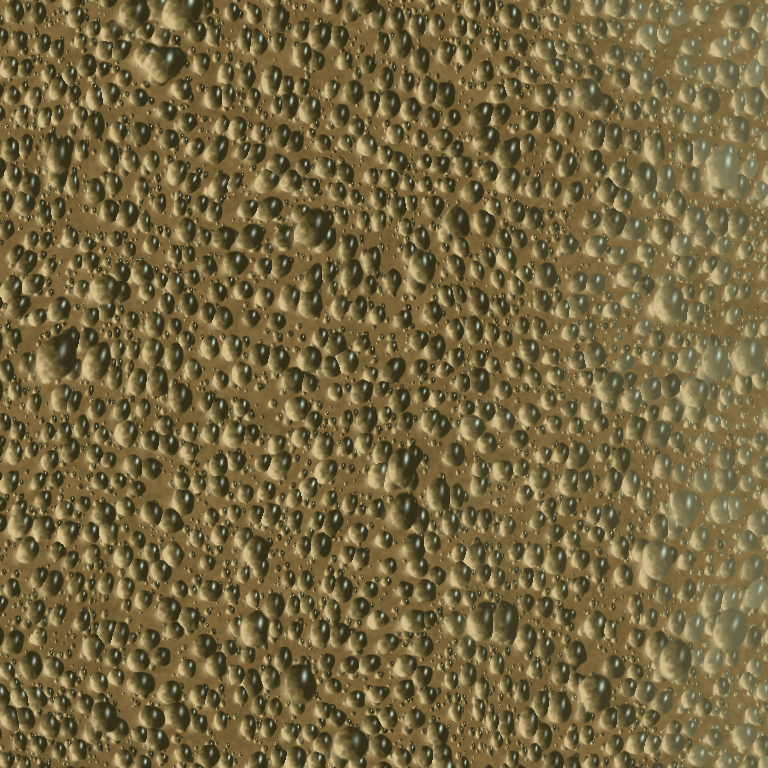
Reproduce this texture procedurally as a Shadertoy shader.

```glsl
// Condensation on a bronze surface: dense, slightly tall water drops of four sizes.
// Each size is a staggered, jittered grid; the nearest drop in it is shaded as a lens
// with a dark side, a cream caustic at lower left and a cool window glint.

const vec3 GROUND_DARK  = vec3(0.40, 0.32, 0.17);
const vec3 GROUND_LIGHT = vec3(0.56, 0.46, 0.27);
const vec3 DROP_DARK    = vec3(0.20, 0.18, 0.09);
const vec3 DROP_OLIVE   = vec3(0.46, 0.40, 0.23);
const vec3 CREAM        = vec3(0.88, 0.79, 0.58);
const vec3 HAZE         = vec3(0.58, 0.57, 0.43);
const vec3 GLINT        = vec3(0.76, 0.85, 0.78);
const vec2 CAUSTIC_DIR  = vec2(-0.86, -0.51);

vec2 hash22(vec2 p) {
    vec3 v = fract(vec3(p.xyx) * vec3(0.1031, 0.1030, 0.0973));
    v += dot(v, v.yzx + 33.33);
    return fract((v.xx + v.yz) * v.zy);
}

float valueNoise(vec2 p) {
    vec2 cell = floor(p), f = fract(p);
    f = f * f * (3.0 - 2.0 * f);
    float low  = mix(hash22(cell).x, hash22(cell + vec2(1, 0)).x, f.x);
    float high = mix(hash22(cell + vec2(0, 1)).x, hash22(cell + vec2(1, 1)).x, f.x);
    return mix(low, high, f.y);
}

mat2 rotation(float angle) {
    float c = cos(angle), s = sin(angle);
    return mat2(c, s, -s, c);
}

// Soft elliptical spot, 1 at its centre.
float spot(vec2 p, vec2 centre, vec2 size) {
    vec2 d = (p - centre) / size;
    return exp(-dot(d, d));
}

// Colour inside a drop; q is the position in units of its radius.
vec3 shadeDrop(vec2 q, vec2 tone, float grain, float haze) {
    float side = dot(q, CAUSTIC_DIR) + (grain - 0.5) * 0.55 + (tone.x - 0.5) * 0.5;
    vec3 color = mix(DROP_DARK, DROP_OLIVE, smoothstep(-0.35, 0.45, side));
    color = mix(color, HAZE, haze * (0.3 + 0.5 * tone.y));
    color = mix(color, CREAM, 0.9 * smoothstep(0.25, 0.95, side));
    vec2 glintAt = vec2(0.26, 0.36) + (tone - 0.5) * 0.2;
    float glint = spot(q, glintAt, vec2(0.15, 0.27)) * (0.55 + 0.6 * tone.y);
    return mix(color, GLINT, min(glint, 1.0));
}

// Lays one size class of drops over the base colour.
vec3 dropLayer(vec3 base, vec2 uv, float cells, float presence, vec2 radii,
               float seed, float grain, float haze) {
    vec2 p = uv * vec2(1.12, 0.92) * cells;
    float nearest = 9.0, nearestRadius = 1.0, spill = 0.0;
    vec2 nearestQ = vec2(9.0), nearestTone = vec2(0.5);

    for (int j = -1; j <= 1; j++)
    for (int i = -1; i <= 1; i++) {
        float row = floor(p.y) + float(j);
        float stagger = 0.5 * mod(row, 2.0);
        vec2 cell = vec2(floor(p.x - stagger) + float(i), row);
        vec2 place = hash22(cell + seed);
        vec2 kind = hash22(cell + seed + 71.7);
        if (kind.x > presence) continue;

        vec2 centre = cell + vec2(stagger, 0.0) + 0.5 + (place - 0.5) * 0.52;
        float radius = mix(radii.x, radii.y, kind.y * kind.y);
        vec2 q = (p - centre) / radius;
        float wobble = valueNoise(q * 1.3 + place * 40.0) - 0.5;
        float dist = length(q) * (1.0 + 0.28 * wobble);
        spill = max(spill, spot(q, CAUSTIC_DIR * 0.95, vec2(0.42, 0.5)));
        if (dist < nearest) {
            nearest = dist;
            nearestRadius = radius;
            nearestQ = q;
            nearestTone = hash22(cell + seed + 23.1);
        }
    }

    float pixel = cells / (iResolution.y * nearestRadius);
    float soft = max(0.10, pixel);
    float cover = 1.0 - smoothstep(1.0 - soft, 1.0 + soft, nearest);
    vec3 lit = mix(base, CREAM, 0.62 * spill);
    return mix(lit, shadeDrop(nearestQ, nearestTone, grain, haze), cover);
}

void mainImage(out vec4 fragColor, in vec2 fragCoord) {
    vec2 uv = fragCoord / iResolution.y;
    float grain = 0.6 * valueNoise(uv * 150.0) + 0.4 * valueNoise(uv * 290.0 + 9.0);
    float haze = smoothstep(0.55, 1.05, uv.x + 0.25 * (valueNoise(uv * 5.0) - 0.5));

    // Tilt and gently bend the grids so that their rows do not show.
    vec2 bend = vec2(valueNoise(uv * 7.0), valueNoise(uv * 7.0 + 31.0)) - 0.5;
    vec2 p = rotation(0.17) * uv + 0.03 * bend + 3.0;

    // Bare surface between the drops.
    float patches = valueNoise(uv * 22.0 + 5.0);
    vec3 color = mix(GROUND_DARK, GROUND_LIGHT, 0.65 * grain + 0.35 * patches);

    // Drops from tiny to large.
    color = dropLayer(color, p, 125.0, 0.28, vec2(0.20, 0.42), 11.0, grain, haze);
    color = dropLayer(color, p, 62.0, 0.50, vec2(0.24, 0.44), 37.0, grain, haze);
    color = dropLayer(color, p, 31.0, 0.94, vec2(0.33, 0.53), 53.0, grain, haze);
    color = dropLayer(color, p, 17.0, 0.12, vec2(0.32, 0.45), 89.0, grain, haze);

    // Thin veil of mist toward the right edge.
    color = mix(color, HAZE, 0.15 * haze);
    fragColor = vec4(color, 1.0);
}
```
